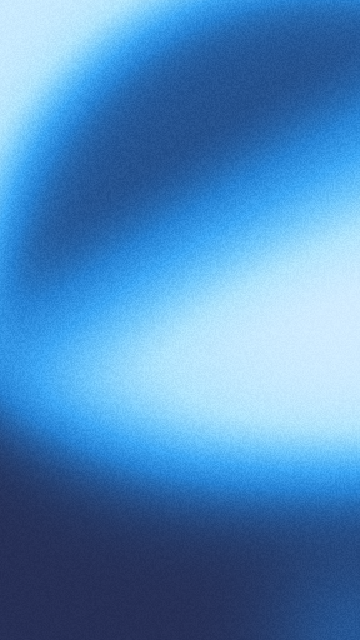
Reproduce this background procedurally as a Shadertoy shader.

```glsl
// A soft blue wash: a pale corner, a dark arc, a wide glow and a navy floor.
// Curved soft edges build one tone value, which a colour ramp then paints;
// a fine cellular grain is laid on top.
#define ARC_CENTRE vec2(0.926, 0.875)
#define ARC_RADIUS 0.977
#define ARC_SOFTNESS 0.056
#define ARC_TONE 0.85
#define CORNER_TONE 5.8
#define FLOOR_SOFTNESS 0.042
#define GRAIN_CELLS 288.0
#define GRAIN_AMOUNT 0.075

// Soft step from 0 to 1 around zero
float softEdge(float signedDistance, float softness) {
    return 1.0 / (1.0 + exp(-signedDistance / softness));
}

float hash(vec2 cell) {
    vec3 h = fract(vec3(cell.xyx) * 0.1031);
    h += dot(h, h.yzx + 33.33);
    return fract((h.x + h.y) * h.z);
}

// Tone from 0 (navy) to 6 (palest blue); uv spans the canvas
float toneAt(vec2 uv, float aspect) {
    float left = 1.0 - uv.x;
    vec2 p = vec2(uv.x, uv.y * aspect);

    // Pale corner outside the arc
    float outside = softEdge(length(p - ARC_CENTRE) - ARC_RADIUS, ARC_SOFTNESS);
    float tone = mix(ARC_TONE, CORNER_TONE, outside);

    // Wide glow below the arc, strongest at the right
    float glowEdge = 0.465 + 0.27 * uv.x;
    float glowWidth = 0.14 + 0.08 * uv.x;
    float glow = 1.0 - smoothstep(glowEdge - glowWidth, glowEdge + glowWidth, uv.y);
    tone = mix(tone, 6.0 - 2.7 * left * left, glow);

    // Dark floor, rising to the left
    float floorEdge = 0.263 + 0.105 * left * left * left;
    tone *= softEdge(uv.y - floorEdge, FLOOR_SOFTNESS);

    // Faint light in the lower right corner
    vec2 fromCorner = p - vec2(1.0, 0.0);
    return tone + 0.95 * exp(-dot(fromCorner, fromCorner) * 16.0);
}

// Blend neighbouring colours of the ramp
vec3 ramp(float tone) {
    vec3 colours[7] = vec3[7](
        vec3(0.150, 0.185, 0.335),
        vec3(0.145, 0.345, 0.595),
        vec3(0.155, 0.515, 0.835),
        vec3(0.235, 0.650, 0.955),
        vec3(0.430, 0.775, 0.985),
        vec3(0.680, 0.890, 0.990),
        vec3(0.820, 0.925, 1.000));
    vec3 colour = vec3(0.0);
    for (int i = 0; i < 7; i++) {
        colour += colours[i] * max(0.0, 1.0 - abs(tone - float(i)));
    }
    return colour;
}

void mainImage(out vec4 fragColor, in vec2 fragCoord) {
    vec2 uv = fragCoord / iResolution.xy;
    float aspect = iResolution.y / iResolution.x;
    float tone = clamp(toneAt(uv, aspect), 0.0, 6.0);
    vec3 colour = ramp(tone);

    // Grain, strongest in the middle tones
    vec2 cell = floor(vec2(uv.x, uv.y * aspect) * GRAIN_CELLS);
    float grain = hash(cell) - 0.5;
    float strength = mix(0.35, 1.0, tone * (6.0 - tone) / 9.0);
    colour += grain * strength * GRAIN_AMOUNT;

    fragColor = vec4(clamp(colour, 0.0, 1.0), 1.0);
}
```
